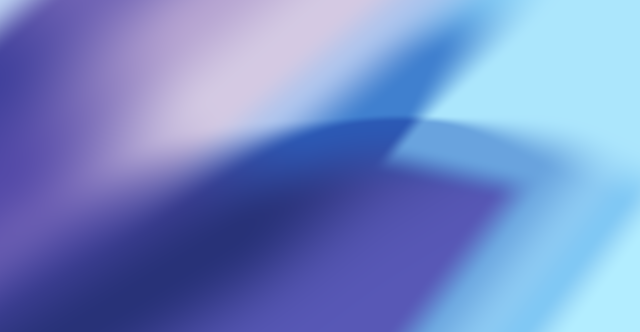
Reproduce this background procedurally as a WebGL 2 fragment shader.

```glsl
#version 300 es
precision highp float;
// Soft blurred folds: a pink and violet sheen, an indigo blade and cyan light.

#define ASPECT 1.92
#define CREST vec2(1.2, 0.645)
#define CREST_BEND 0.45
#define CREST_FLATTEN 0.35
#define NAVY vec3(0.155, 0.195, 0.47)
#define VIOLET vec3(0.345, 0.345, 0.715)
#define CYAN vec3(0.67, 0.90, 0.99)

uniform vec2 u_resolution;
out vec4 fragColor;

// Signed distance to the line a-b, positive on its right side.
float rightOf(vec2 p, vec2 a, vec2 b) {
    vec2 dir = normalize(b - a);
    return dot(p - a, vec2(dir.y, -dir.x));
}

float softStep(float d, float width) {
    return smoothstep(-width, width, d);
}

float bell(float d, float width) {
    return exp(-d * d / (width * width));
}

// Diagonal bands of the upper left; band.x runs along them, band.y across.
vec3 sheen(vec2 p, vec2 band) {
    float along = smoothstep(0.3, 1.05, band.x);
    vec3 deep = mix(vec3(0.25, 0.25, 0.61), vec3(0.44, 0.39, 0.71), smoothstep(0.45, 0.9, band.x));
    vec3 mauve = mix(vec3(0.33, 0.29, 0.66), vec3(0.71, 0.64, 0.82), along);
    vec3 pink = mix(vec3(0.46, 0.40, 0.72), vec3(0.83, 0.79, 0.89), smoothstep(0.3, 0.95, band.x));
    vec3 blue = mix(vec3(0.25, 0.50, 0.81), vec3(0.48, 0.77, 0.95), smoothstep(0.82, 1.04, p.y));

    vec3 color = mix(vec3(0.74, 0.82, 0.95), deep, smoothstep(-0.77, -0.63, band.y));
    color = mix(color, mauve, smoothstep(-0.60, -0.32, band.y));
    color = mix(color, pink, smoothstep(-0.36, -0.11, band.y));
    color = mix(color, vec3(0.68, 0.77, 0.93), smoothstep(-0.07, 0.07, band.y) * along);
    return mix(color, blue, smoothstep(0.04, 0.22, band.y));
}

// Indigo body with a navy fold and a blue rim below the crest.
vec3 blade(vec2 p, vec2 band, float depth) {
    vec3 color = mix(vec3(0.28, 0.27, 0.63), VIOLET, smoothstep(0.1, 0.5, band.y));
    float fold = bell(band.y - 0.12 - 0.16 * band.x, 0.19);
    color = mix(color, NAVY, fold * (1.0 - 0.55 * smoothstep(0.7, 1.2, p.x)));
    float rim = smoothstep(0.5, 0.95, p.x) * (1.0 - smoothstep(0.0, 0.24, depth));
    return mix(color, vec3(0.17, 0.35, 0.71), rim);
}

void main() {
    vec2 p = gl_FragCoord.xy / u_resolution * vec2(ASPECT, 1.0);
    vec2 band = vec2(dot(p, vec2(0.759, 0.651)), dot(p, vec2(0.651, -0.759)));

    // Distances to the crest and to the three straight edges
    float reach = abs(p.x - CREST.x);
    float crest = CREST.y - CREST_BEND * reach * reach / (1.0 + CREST_FLATTEN * reach);
    float depth = crest - p.y;
    float ray = rightOf(p, vec2(1.1625, 0.525), vec2(1.5, 0.95));
    float shelf = rightOf(p, vec2(1.55, 0.4375), vec2(1.1625, 0.525));
    float flank = rightOf(p, vec2(1.25, 0.025), vec2(1.55, 0.425));

    // Light beyond the diagonal ray
    float lit = softStep(ray, mix(0.018, 0.11, smoothstep(0.5, 1.0, p.y)));
    vec3 above = mix(sheen(p, band), CYAN, lit);

    // Translucent tip around the violet shelf
    vec3 glass = mix(vec3(0.41, 0.64, 0.87), vec3(0.55, 0.79, 0.95), smoothstep(0.0, 0.2, flank));
    glass = mix(glass, vec3(0.48, 0.78, 0.96), 0.7 * bell(flank - 0.27, 0.06));
    glass = mix(glass, vec3(0.70, 0.93, 1.0), smoothstep(0.27, 0.39, flank));
    float uncovered = 1.0 - (1.0 - softStep(shelf, 0.055)) * (1.0 - softStep(flank, 0.06));
    vec3 below = mix(blade(p, band, depth), glass, uncovered * softStep(ray, 0.025));

    // The crest is crisp near its peak and blurs to both sides
    float blur = 0.014 + 0.14 * smoothstep(0.1, 0.9, CREST.x - p.x)
               + 0.09 * smoothstep(0.1, 0.6, p.x - CREST.x);
    fragColor = vec4(mix(above, below, softStep(depth, blur)), 1.0);
}
```
